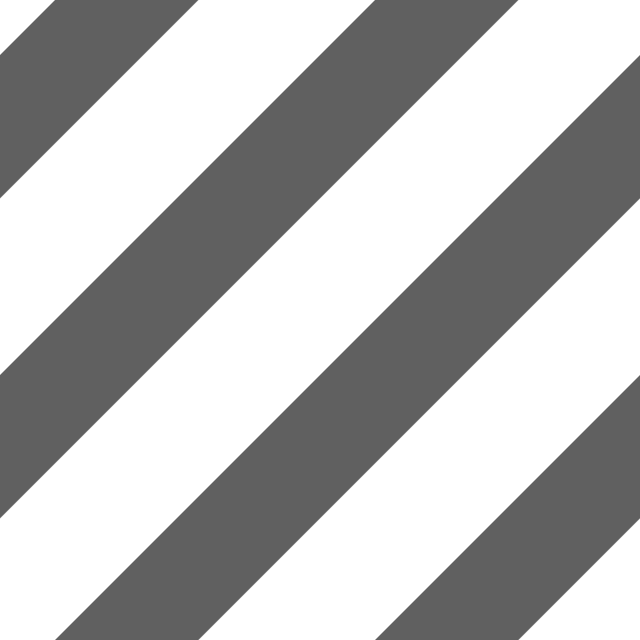
Write a Shadertoy shader that draws this pattern.

```glsl
const vec3 PAPER_WHITE = vec3(1.0);
const vec3 STRIPE_GRAY = vec3(0.378);

const float REPEATS = 2.0;        // whole periods across and down
const float STRIPE_CENTER = 0.396; // position within one period
const float STRIPE_SHARE = 0.448;  // stripe width within one period

// Signed distance to rising diagonal stripes, negative inside
float diagonalStripes(vec2 uv, float repeats, float center, float share) {
    float phase = repeats * (uv.x - uv.y) - center;
    float offset = abs(fract(phase + 0.5) - 0.5);
    return (offset - 0.5 * share) / (repeats * sqrt(2.0));
}

// Antialiased coverage of a signed distance
float coverage(float dist, float pixel) {
    return 1.0 - smoothstep(-0.75 * pixel, 0.75 * pixel, dist);
}

void mainImage(out vec4 fragColor, in vec2 fragCoord) {
    vec2 uv = fragCoord / iResolution.xy;
    float pixel = 1.0 / min(iResolution.x, iResolution.y);

    float dist = diagonalStripes(uv, REPEATS, STRIPE_CENTER, STRIPE_SHARE);
    vec3 color = mix(PAPER_WHITE, STRIPE_GRAY, coverage(dist, pixel));

    fragColor = vec4(color, 1.0);
}
```
